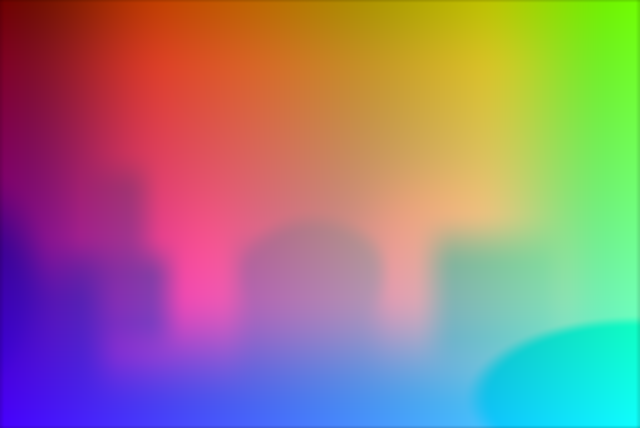
Reproduce this background procedurally as a Shadertoy shader.

```glsl
// Red levels of the layers
const float LEFT_RED = 0.50;
const float SKY_RED = 0.87;
const float RIGHT_RED = 0.44;
const float SKY_DIP = 0.09;
const float GROUND_RED = 0.28;
const float POOL_RED = 0.06;

// Softness of the layer edges
const vec2 BOX_BLUR = vec2(0.032, 0.055);
const float POOL_BLUR = 0.09;

// Border shading
const float BORDER_WIDTH = 0.008;
const float BORDER_LEVEL = 0.88;

float bump(vec2 p, vec2 center, vec2 radius) {
    vec2 d = (p - center) / radius;
    return exp(-dot(d, d));
}

float softEllipse(vec2 p, vec2 center, vec2 radius, float blur) {
    float d = length((p - center) / radius);
    return 1.0 - smoothstep(1.0 - blur, 1.0 + blur, d);
}

float softBox(vec2 p, vec2 low, vec2 high, vec2 blur) {
    vec2 enter = smoothstep(low - blur, low + blur, p);
    vec2 leave = 1.0 - smoothstep(high - blur, high + blur, p);
    return enter.x * enter.y * leave.x * leave.y;
}

// Lowers red toward a level, never raises it
float dim(float red, float level, float mask) {
    return mix(red, min(red, level), mask);
}

// Bright upper field with warm glows
float skyRed(vec2 p) {
    float red = mix(LEFT_RED, SKY_RED, smoothstep(0.03, 0.27, p.x));
    red -= SKY_DIP * exp(-pow((p.x - 0.57) / 0.15, 2.0));
    red = mix(red, RIGHT_RED, smoothstep(0.74, 0.96, p.x));
    red *= 1.0 - 0.12 * smoothstep(0.82, 1.0, p.y) * (1.0 - smoothstep(0.80, 0.95, p.x));
    red += 0.10 * bump(p, vec2(0.32, 0.39), vec2(0.07, 0.17));
    red += 0.09 * bump(p, vec2(0.70, 0.51), vec2(0.10, 0.10));
    red += 0.11 * bump(p, vec2(0.615, 0.38), vec2(0.06, 0.16));
    return red;
}

// Dim masses standing in front of the sky
float addMasses(float red, vec2 p) {
    // Left side
    red = dim(red, 0.63, softBox(p, vec2(0.10, 0.30), vec2(0.225, 0.60), BOX_BLUR));
    red = dim(red, 0.52, softBox(p, vec2(0.05, 0.20), vec2(0.262, 0.40), BOX_BLUR));
    red = dim(red, 0.34, softBox(p, vec2(-0.2), vec2(0.155, 0.37), vec2(0.035, 0.09)));
    red = dim(red, 0.24, softEllipse(p, vec2(-0.02, 0.30), vec2(0.075, 0.21), 0.50));

    // Domed middle
    float dome = softEllipse(p, vec2(0.49, 0.36), vec2(0.10, 0.125), 0.25);
    float body = softBox(p, vec2(0.375, 0.08), vec2(0.588, 0.425), BOX_BLUR);
    float middle = 1.0 - (1.0 - dome) * (1.0 - body);
    red = dim(red, 0.70, middle);

    // Right side
    float block = softBox(p, vec2(0.68, 0.15), vec2(0.88, 0.44), vec2(0.035, 0.07));
    return dim(red, 0.51, block);
}

void mainImage(out vec4 fragColor, in vec2 fragCoord) {
    vec2 p = fragCoord / iResolution.xy;
    float red = addMasses(skyRed(p), p);

    // Ground fades in toward the bottom
    red = mix(red, min(red, GROUND_RED), 1.0 - smoothstep(0.03, 0.32, p.y));

    // Cyan pool in the lower right corner
    float pool = softEllipse(p, vec2(1.0, 0.07), vec2(0.255, 0.18), POOL_BLUR);
    red = mix(red, POOL_RED, pool);

    // Green runs across, blue runs down
    vec3 color = vec3(red, p.x, 1.0 - p.y);

    // Thin shaded border
    vec2 inset = min(p, 1.0 - p);
    vec2 border = mix(vec2(BORDER_LEVEL), vec2(1.0), smoothstep(0.0, BORDER_WIDTH, inset));
    color *= border.x * border.y;

    fragColor = vec4(clamp(color, 0.0, 1.0), 1.0);
}
```
